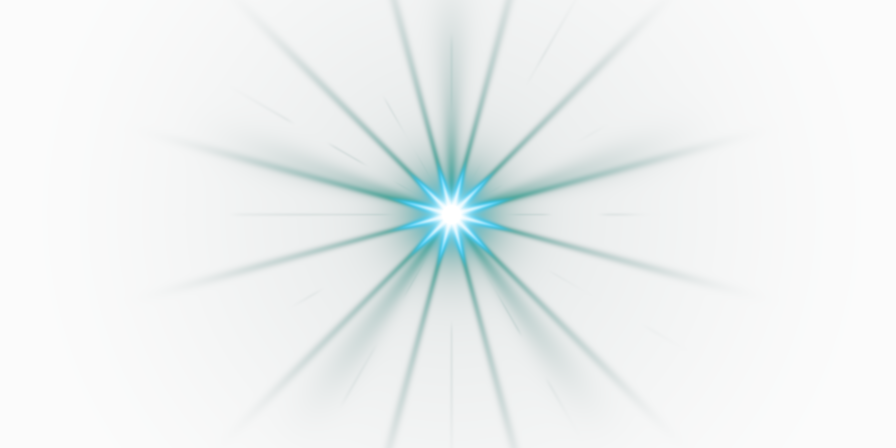
This background is drawn by a Shadertoy shader. Its source:

```glsl
// A white-cyan starburst with teal rays and soft grey beams on a pale ground.

const float PI = 3.14159265;
const vec2 CENTER = vec2(0.504, 0.521);       // fraction of the canvas
const float RAY_COUNT = 12.0;
const float BEAM_COUNT = 5.0;
const float BEAM_WIDTH = 0.105;               // radians
const float RAY_FALLOFF = 0.32;               // lengths in canvas heights
const float BEAM_FALLOFF = 0.26;
const float HALO_RADIUS = 0.125;
const float GLOW_RADIUS = 0.058;
const float CORE_RADIUS = 0.036;
const float SPIKE_LENGTH = 0.125;
const float SPIKE_STRETCH = 0.03;             // extra length sideways
const float STREAK_STRENGTH = 0.11;

const vec3 GROUND_INNER = vec3(0.945, 0.951, 0.951);
const vec3 GROUND_OUTER = vec3(0.985);
const vec3 SHADE_GREY = vec3(0.48, 0.54, 0.54);
const vec3 SHADE_TEAL = vec3(0.08, 0.59, 0.52);
const vec3 GLOW_CYAN = vec3(0.22, 0.79, 0.98);

float hash(vec2 p) {
    vec3 q = fract(p.xyx * vec3(0.1031, 0.1030, 0.0973));
    q += dot(q, q.yzx + 33.33);
    return fract((q.x + q.y) * q.z);
}

// Smooth noise along one line, with its own seed.
float lineNoise(float x, float seed) {
    float cell = floor(x);
    return mix(hash(vec2(cell, seed)), hash(vec2(cell + 1.0, seed)),
               smoothstep(0.0, 1.0, x - cell));
}

float bell(float x, float width) {
    return exp(-x * x / (width * width));
}

// Layers two coverages so that the sum never exceeds one.
float cover(float a, float b) {
    return 1.0 - (1.0 - a) * (1.0 - b);
}

// Signed angle to the nearest of count evenly spaced directions.
float foldAngle(float angle, float count, float offset) {
    float sector = 2.0 * PI / count;
    return mod(angle - offset + 0.5 * sector, sector) - 0.5 * sector;
}

// Thin tapering rays that fade outward.
float rays(float r, float across) {
    float fade = exp(-r / RAY_FALLOFF) * (1.0 - smoothstep(0.42, 0.78, r));
    return 0.9 * fade * bell(across, 0.005 + 0.013 * r);
}

// Wide soft beams, one pointing straight up.
float beams(float r, float angle) {
    float offAxis = foldAngle(angle, BEAM_COUNT, 0.5 * PI);
    float fade = exp(-r / BEAM_FALLOFF) * (1.0 - smoothstep(0.35, 0.68, r));
    return 0.75 * fade * bell(offAxis, BEAM_WIDTH);
}

// Broken hairlines halfway between the rays.
float streaks(float r, float angle) {
    float sector = 2.0 * PI / RAY_COUNT;
    float index = mod(floor(angle / sector + 0.5), RAY_COUNT);
    float across = r * sin(foldAngle(angle, RAY_COUNT, 0.0));
    float dashes = smoothstep(0.5, 0.85, lineNoise(r * 11.0, index + 5.0));
    float fade = smoothstep(0.08, 0.16, r) * (1.0 - smoothstep(0.3, 0.65, r));
    return STREAK_STRENGTH * dashes * fade * bell(across, 0.002 + 0.005 * r);
}

void mainImage(out vec4 fragColor, in vec2 fragCoord) {
    vec2 p = (fragCoord - CENTER * iResolution.xy) / iResolution.y;
    float r = length(p);
    float angle = atan(p.y, p.x + 1e-6);
    float across = r * sin(foldAngle(angle, RAY_COUNT, PI / RAY_COUNT));

    // Pale ground
    vec3 color = mix(GROUND_INNER, GROUND_OUTER, smoothstep(0.2, 1.0, r));

    // Grey shading that turns teal where it is dense
    float shade = 0.72 * bell(r, HALO_RADIUS);
    shade = cover(shade, 0.17 * exp(-r / 0.22));
    shade = cover(shade, rays(r, across));
    shade = cover(shade, beams(r, angle));
    shade = cover(shade, streaks(r, angle));
    color = mix(color, mix(SHADE_GREY, SHADE_TEAL, shade), shade);

    // Cyan glow and pointed spikes
    float reach = SPIKE_LENGTH + SPIKE_STRETCH * abs(p.x) / max(r, 1e-4);
    float taper = clamp(1.0 - r / reach, 0.0, 1.0);
    float spike = bell(across, 0.002 + 0.013 * taper) * smoothstep(0.0, 0.45, taper);
    float glow = cover(0.9 * bell(r, GLOW_RADIUS), 0.95 * spike);
    color = mix(color, GLOW_CYAN, glow);

    // White core with bright spike centres
    float core = min(1.0, 1.35 * bell(r, CORE_RADIUS));
    float spine = 0.75 * bell(across, 0.001 + 0.006 * taper) * smoothstep(0.2, 0.75, taper);
    color = mix(color, vec3(1.0), cover(core, spine));

    fragColor = vec4(color, 1.0);
}
```
